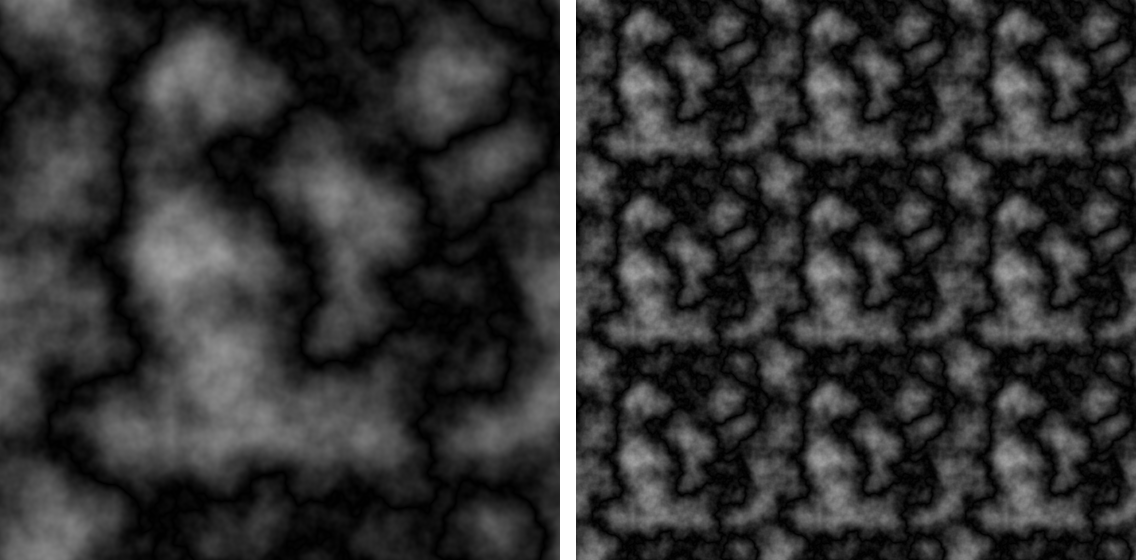
Left, the tile; right, the same tile 3 across and 3 down.
Write a three.js fragment shader that draws this texture.

```glsl
// Smoky grey billows split by thin dark creases: the absolute value
// of a signed gradient-noise fbm, so each zero crossing becomes a crease.
// Every octave wraps on a whole number of cells, so the square tiles.

varying vec2 vUv;

const int OCTAVES = 6;

float hash(vec2 cell, float seed) {
  vec3 p = fract(vec3(cell.xyx + seed * 17.31) * vec3(0.1031, 0.1030, 0.0973));
  p += dot(p, p.yzx + 33.33);
  return fract((p.x + p.y) * p.z);
}

// Slope contribution of one lattice corner, wrapped at the period.
float corner(vec2 cell, vec2 offset, float period, float seed) {
  float angle = 6.283185 * hash(mod(cell, period), seed);
  return dot(vec2(cos(angle), sin(angle)), offset);
}

float gradientNoise(vec2 p, float period, float seed) {
  vec2 cell = floor(p);
  vec2 f = p - cell;
  vec2 blend = f * f * f * (f * (f * 6.0 - 15.0) + 10.0);
  vec2 right = vec2(1.0, 0.0);
  vec2 up = vec2(0.0, 1.0);
  float bottom = mix(corner(cell, f, period, seed),
                     corner(cell + right, f - right, period, seed), blend.x);
  float top = mix(corner(cell + up, f - up, period, seed),
                  corner(cell + 1.0, f - 1.0, period, seed), blend.x);
  return mix(bottom, top, blend.y);
}

// Signed fbm; shifting each octave keeps the lattices from lining up.
float cloudField(vec2 uv) {
  float sum = 0.0;
  float amplitude = 0.85;
  float period = 3.0;
  for (int i = 0; i < OCTAVES; i++) {
    float seed = float(i) + 1.0;
    vec2 shift = seed * vec2(0.37, 0.61);
    sum += amplitude * gradientNoise(uv * period + shift, period, seed);
    amplitude *= 0.49;
    period *= 2.0;
  }
  return sum;
}

void main() {
  // Fold the field at zero, with a slightly rounded crease.
  float field = cloudField(vUv);
  float grey = sqrt(field * field + 0.00001);
  gl_FragColor = vec4(vec3(min(grey, 1.0)), 1.0);
}
```
